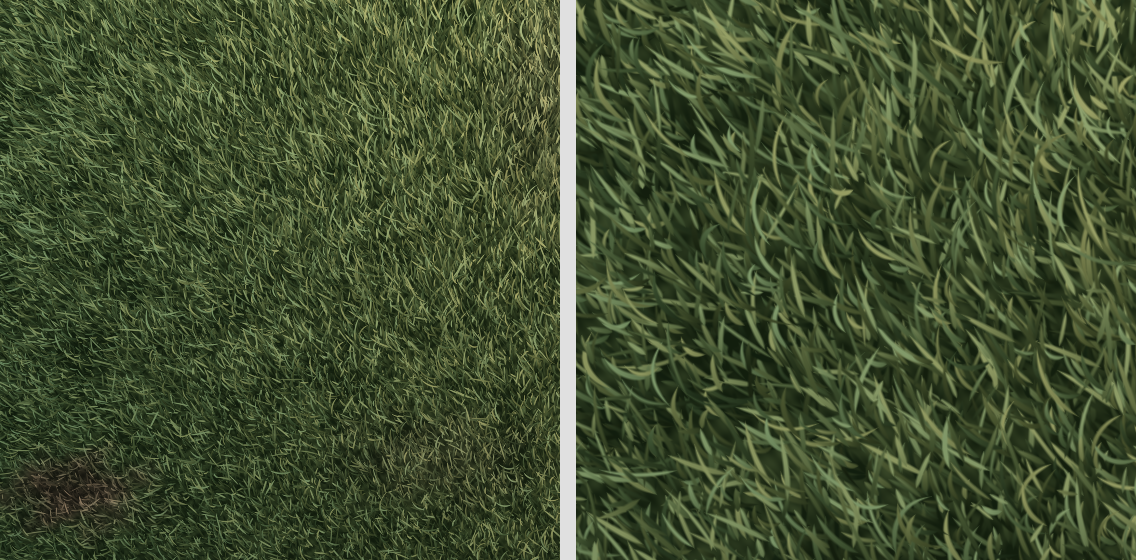
Left, the full canvas; right, a detail of the centre.
Write a three.js fragment shader that draws this texture.

```glsl
varying vec2 vUv;

const vec3 DEEP = vec3(0.075, 0.12, 0.055);
const vec3 LEAF = vec3(0.275, 0.335, 0.195);
const vec3 TIP = vec3(0.55, 0.61, 0.41);
const vec3 SOIL = vec3(1.22, 0.95, 0.80);
const vec3 STRAW = vec3(1.10, 1.00, 0.74);
const vec3 COOL = vec3(0.86, 0.99, 1.0);
const vec3 WARM = vec3(1.08, 1.02, 0.98);
const float CELLS = 28.0;
const int LAYERS = 32;

vec4 hash4(vec2 p) {
  vec4 q = fract(p.xyxy * vec4(0.1031, 0.1030, 0.0973, 0.1099));
  q += dot(q, q.wzxy + 33.33);
  return fract((q.xxyz + q.yzzw) * q.zywx);
}

// Distance to the nearest scattered point
float cellular(vec2 p) {
  vec2 cell = floor(p);
  float nearest = 2.0;
  for (int y = -1; y <= 1; y++) {
    for (int x = -1; x <= 1; x++) {
      vec2 id = cell + vec2(float(x), float(y));
      nearest = min(nearest, length(id + hash4(id + 71.0).xy - p));
    }
  }
  return nearest;
}

float waves(vec2 p) {
  return (sin(p.x + 1.7 * sin(p.y * 0.8)) + sin(p.y * 1.3 - p.x * 0.6 + 2.0)
    + 0.6 * sin(p.x * 2.3 + p.y * 1.9 + 4.0)) / 2.6;
}

vec3 grassRamp(float tone) {
  vec3 lower = mix(DEEP, LEAF, clamp(tone / 0.45, 0.0, 1.0));
  return mix(lower, TIP, clamp((tone - 0.45) / 0.55, 0.0, 1.0));
}

// Angle from upright, positive towards the left
float leanAt(vec2 p) {
  return mix(0.90, -0.05, p.x) + 0.28 * (1.0 - p.y) + 0.25 * waves(p * 19.0);
}

// Soft elliptical patch with a ragged rim
float patchMask(vec2 p, vec2 centre, vec2 radius) {
  float d = length((p - centre) / radius) + 0.3 * waves(p * 60.0);
  return 1.0 - smoothstep(0.1, 1.5, d);
}

// Tapering blade: x is coverage, y runs from -1 at root to 1 at tip
vec2 blade(vec2 q, float angle, float halfLength, float halfWidth, float bend) {
  vec2 dir = vec2(-sin(angle), cos(angle));
  float s = dot(q, dir) / halfLength;
  float across = dot(q, vec2(dir.y, -dir.x)) - bend * halfLength * s * s;
  float width = halfWidth * (1.0 - s * s * s * s) * (1.0 - 0.2 * s);
  float soft = 0.0010;
  float cover = 1.0 - smoothstep(width - soft, width + soft, abs(across));
  return vec2(cover * step(abs(s), 1.1), clamp(s, -1.0, 1.0));
}

// Paints one scattered sheet of blades over the colour below
vec3 bladeLayer(vec3 col, vec2 p, float layer, float depth, float lean, float tuft) {
  vec2 grid = p * CELLS + hash4(vec2(layer, 5.0)).xy;
  vec2 cell = floor(grid);
  float size = mix(0.60, 1.0, p.y);
  float spread = mix(1.55, 0.80, p.y);
  for (int y = -1; y <= 1; y++) {
    for (int x = -1; x <= 1; x++) {
      vec2 id = cell + vec2(float(x), float(y));
      vec4 place = hash4(id + layer * 37.0);
      vec4 look = hash4(id + layer * 53.0 + 211.0);
      vec2 q = (grid - id - place.xy) / CELLS;
      float angle = lean + spread * (place.z + place.w - 1.0);
      float halfLength = size * mix(0.22, 0.85, look.x * look.x) / CELLS;
      float halfWidth = mix(0.0009, 0.0017, look.y) * mix(0.9, 1.08, p.y);
      float bend = 0.9 * pow(look.w - 0.5, 3.0) * 4.0;
      vec2 b = blade(q, angle, halfLength, halfWidth, bend);
      float tone = mix(0.14, 0.62, depth) + 0.85 * (look.z * look.z - 0.30);
      tone += 0.16 * b.y + tuft;
      vec3 tint = mix(vec3(0.93, 1.0, 1.06), vec3(1.07, 1.0, 0.95), look.w);
      col = mix(col, grassRamp(tone) * tint, b.x);
    }
  }
  return col;
}

void main() {
  vec2 p = vUv;
  float lean = leanAt(p);
  float tuft = 0.20 * (0.45 - cellular(p * 13.0)) + 0.06 * waves(p * 27.0);

  // Shaded ground, then blades from the deepest to the topmost
  vec3 col = grassRamp(0.12 + 0.14 * waves(p * 260.0) + tuft);
  for (int i = 0; i < LAYERS; i++) {
    float depth = float(i) / float(LAYERS - 1);
    col = bladeLayer(col, p, float(i) + 1.0, depth, lean, tuft);
  }

  // Light falls off downwards and turns cool at the left
  float warmth = clamp(0.15 + 0.65 * p.x + 0.35 * p.y, 0.0, 1.0);
  float light = mix(0.87, 1.12, p.y) * mix(0.92, 1.06, p.x);
  col *= light * mix(COOL, WARM, warmth);

  // Worn earth and dry straw
  float worn = patchMask(p, vec2(0.13, 0.12), vec2(0.13, 0.07));
  float dry = patchMask(p, vec2(0.78, 0.18), vec2(0.18, 0.09));
  dry += patchMask(p, vec2(0.99, 0.84), vec2(0.12, 0.22));
  float grey = dot(col, vec3(0.3, 0.6, 0.1));
  col = mix(col, grey * SOIL, 0.75 * worn);
  col = mix(col, grey * STRAW, 0.30 * min(dry, 1.0));
  gl_FragColor = vec4(col, 1.0);
}
```
